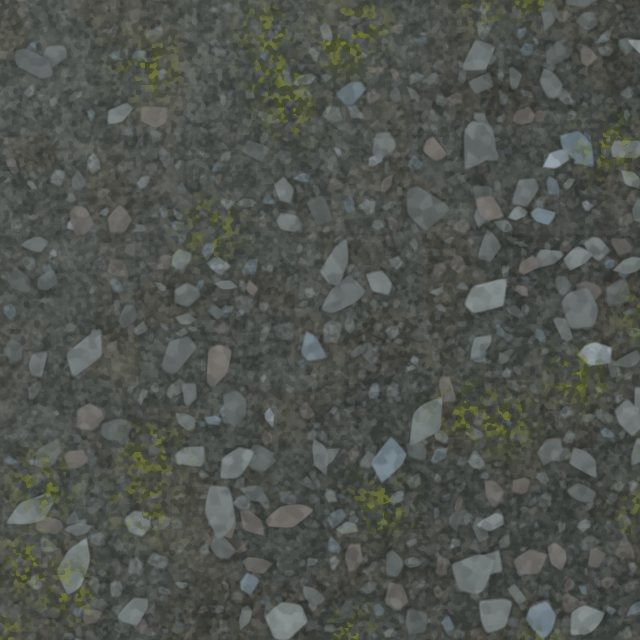
This texture is drawn by a WebGL 1 fragment shader. Its source:

```glsl
precision highp float;
// Damp gravelly soil with chipped grey stones and scattered tufts of moss.

uniform vec2 u_resolution;

const vec3 SOIL_DARK = vec3(0.255, 0.275, 0.260);
const vec3 SOIL_LIGHT = vec3(0.410, 0.425, 0.405);
const vec3 SOIL_BROWN = vec3(0.355, 0.345, 0.300);
const vec3 STONE_DULL = vec3(0.365, 0.390, 0.385);
const vec3 STONE_PALE = vec3(0.520, 0.555, 0.555);
const vec3 STONE_BLUE = vec3(0.440, 0.520, 0.580);
const vec3 STONE_WARM = vec3(0.450, 0.425, 0.405);
const vec3 STONE_WHITE = vec3(0.660, 0.700, 0.740);
const vec3 MOSS_DARK = vec3(0.270, 0.300, 0.170);
const vec3 MOSS_LIGHT = vec3(0.450, 0.480, 0.180);

float hash(vec2 id, float seed) {
  vec3 v = fract(vec3(id, seed) * vec3(0.1031, 0.1130, 0.0973));
  v += dot(v, v.yzx + 33.33);
  return fract((v.x + v.y) * v.z);
}

vec2 hash2(vec2 id, float seed) {
  return vec2(hash(id, seed), hash(id, seed + 7.3));
}

// Cellular noise: random tones of nearby points, blended by distance.
float cellNoise(vec2 p, float seed) {
  vec2 cell = floor(p);
  vec2 total = vec2(0.0);
  for (int y = -1; y <= 1; y++) {
    for (int x = -1; x <= 1; x++) {
      vec2 id = cell + vec2(float(x), float(y));
      vec2 offset = id + hash2(id, seed) - p;
      float weight = exp(-9.0 * dot(offset, offset));
      total += weight * vec2(hash(id, seed + 3.1), 1.0);
    }
  }
  return total.x / total.y;
}

// Layered sines for slow changes of tone, roughly -1 to 1.
float broadWave(vec2 p) {
  float wave = sin(p.x * 5.1 + 1.8 * sin(p.y * 4.3 + 0.7));
  wave += 0.6 * sin(p.y * 9.7 - p.x * 4.0 + 1.5 * sin(p.x * 7.9));
  return wave / 1.6;
}

// Rounded polygon with uneven sides: negative inside.
float chippedStone(vec2 q, float radius, vec2 id, float seed) {
  float sum = 0.0;
  float sharpness = 14.0 / radius;
  for (int i = 0; i < 6; i++) {
    float side = float(i);
    float angle = (side + 0.8 * hash(id, seed + side)) * 1.0472;
    float reach = radius * mix(0.65, 1.1, hash(id, seed + side + 9.7));
    float d = dot(q, vec2(cos(angle), sin(angle))) - reach;
    sum += exp(clamp(sharpness * d, -60.0, 12.0));
  }
  return log(sum) / sharpness;
}

vec3 stoneColor(vec2 id, float seed) {
  float tone = hash(id, seed + 21.0);
  float kind = hash(id, seed + 23.0);
  vec3 color = mix(STONE_DULL, STONE_PALE, tone);
  color = mix(color, STONE_WARM, 0.8 * step(kind, 0.2));
  color = mix(color, STONE_BLUE, 0.6 * step(0.90, kind));
  return mix(color, STONE_WHITE, 0.8 * step(0.985, kind));
}

// Stones lie thinner toward the upper left.
float stoniness(vec2 p) {
  return clamp(0.45 + 0.5 * p.x + 0.4 * (1.0 - p.y), 0.3, 1.1);
}

vec3 addStones(vec3 ground, vec2 p, float cells, float share,
               float strength, float grain, float seed) {
  vec2 cell = floor(p * cells);
  vec3 color = ground;
  for (int y = -1; y <= 1; y++) {
    for (int x = -1; x <= 1; x++) {
      vec2 id = cell + vec2(float(x), float(y));
      if (hash(id, seed) > share * stoniness(id / cells)) continue;
      vec2 q = p * cells - id - 0.25 - 0.5 * hash2(id, seed + 1.0);
      float turn = 6.2832 * hash(id, seed + 2.0);
      float c = cos(turn), s = sin(turn);
      vec2 local = vec2(c * q.x + s * q.y, c * q.y - s * q.x);
      local *= vec2(0.82, mix(0.9, 1.5, hash(id, seed + 4.0)));
      float radius = mix(0.2, 0.42, hash(id, seed + 5.0));
      float d = chippedStone(local, radius, id, seed + 30.0) / cells;
      float shadow = exp(-max(d, 0.0) / 0.005);
      color *= 1.0 - 0.13 * strength * shadow;
      float light = 1.0 + 0.10 * dot(q, vec2(-0.5, 0.8)) + 0.22 * (grain - 0.5);
      float cover = smoothstep(0.0022, -0.0025, d);
      color = mix(color, stoneColor(id, seed) * light, strength * cover);
    }
  }
  return color;
}

// Sparse soft clumps, broken up by grain.
float mossCover(vec2 p, float tuft) {
  vec2 cell = floor(p * 9.0);
  float cover = 0.0;
  for (int y = -1; y <= 1; y++) {
    for (int x = -1; x <= 1; x++) {
      vec2 id = cell + vec2(float(x), float(y));
      vec2 q = p * 9.0 - id - hash2(id, 71.0);
      float present = step(hash(id, 73.0), 0.24);
      cover = max(cover, present * exp(-7.0 * dot(q, q)));
    }
  }
  return cover * smoothstep(0.35, 0.7, tuft);
}

void main() {
  vec2 p = gl_FragCoord.xy / u_resolution;
  float fine = cellNoise(p * 150.0, 11.0);
  float coarse = cellNoise(p * 65.0, 17.0);
  float broad = broadWave(p);

  // Soil
  float tone = 0.46 + 0.65 * (fine - 0.5) + 0.6 * (coarse - 0.5);
  tone += 0.07 * broad + 0.12 * (p.y - p.x);
  vec3 color = mix(SOIL_DARK, SOIL_LIGHT, clamp(tone, 0.0, 1.0));
  float brown = smoothstep(0.4, 0.8, cellNoise(p * 14.0, 41.0));
  color = mix(color, SOIL_BROWN * (0.75 + 0.5 * tone), 0.45 * brown);

  // Grit, pebbles and stones
  color = addStones(color, p, 52.0, 0.45, 0.45, fine, 101.0);
  color = addStones(color, p, 30.0, 0.42, 0.60, fine, 151.0);
  color = addStones(color, p, 19.0, 0.32, 0.80, coarse, 211.0);
  color = addStones(color, p, 12.5, 0.22, 0.92, coarse, 263.0);

  // Moss
  float tuft = cellNoise(p * 85.0, 53.0);
  vec3 moss = mix(MOSS_DARK, MOSS_LIGHT, smoothstep(0.3, 0.8, fine));
  color = mix(color, moss, 0.85 * mossCover(p, tuft));

  gl_FragColor = vec4(color, 1.0);
}
```
